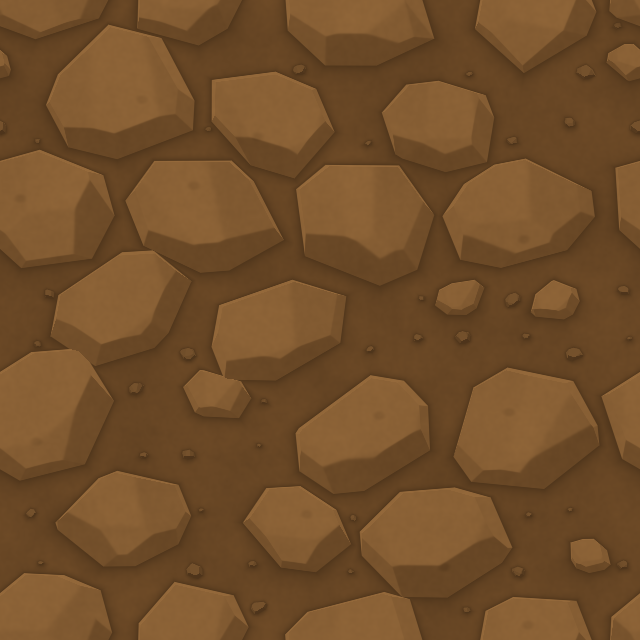
A Shadertoy shader for this texture:

```glsl
const vec3 DIRT_DARK = vec3(0.374, 0.252, 0.130);
const vec3 DIRT_LIGHT = vec3(0.440, 0.298, 0.155);
const vec3 SHADOW = vec3(0.295, 0.198, 0.100);
const vec3 FACET_DARK = vec3(0.400, 0.272, 0.142);
const vec3 FACET_LIGHT = vec3(0.545, 0.383, 0.212);
const vec2 SHIFT = vec2(0.0625, 0.0833);  // moves the canvas border across stone middles
const vec2 STONE_GRID = vec2(4.0, 6.0);   // even row count keeps the stagger tiling
const float PEBBLE_GRID = 12.0;
const float PEBBLE_SHARE = 0.95;
const float SMALL_SHARE = 0.27;
const float ROOM = 0.127;                 // radius plus jitter of a stone
const float ROW_WAVE = 0.02;              // bends the rows of stones
const float EDGE = 0.0011;
const float CREASE = 65.0;                // sharpness between facets
const float TAU = 6.2831853;

vec2 hash2(vec2 p) {
    vec3 h = fract(p.xyx * vec3(0.1031, 0.1030, 0.0973));
    h += dot(h, h.yzx + 33.33);
    return fract((h.xx + h.yz) * h.zy);
}

// Whole cell index wrapped safely into one period
vec2 wrapCell(vec2 cell, vec2 period) {
    return floor(mod(cell + 0.5, period));
}

float corner(vec2 cell, vec2 offset, vec2 f, float period) {
    float a = TAU * hash2(wrapCell(cell + offset, vec2(period)) + period).x;
    return dot(vec2(cos(a), sin(a)), f - offset);
}

// Gradient noise that wraps after one canvas
float noise(vec2 uv, float period) {
    vec2 p = uv * period, c = floor(p), f = p - c;
    vec2 s = f * f * f * (f * (f * 6.0 - 15.0) + 10.0);
    return mix(mix(corner(c, vec2(0, 0), f, period), corner(c, vec2(1, 0), f, period), s.x),
               mix(corner(c, vec2(0, 1), f, period), corner(c, vec2(1, 1), f, period), s.x), s.y);
}

// Lowest facet wins; the flat top at height 1 weighs 1
float facetWeight(float height) {
    return exp(CREASE * (1.0 - clamp(height, 0.0, 2.0)));
}

// Faceted convex stone: signed distance and tone
vec2 stone(vec2 q, float radius, vec2 seed) {
    vec2 form = hash2(seed + 5.1);
    q.y = q.y / mix(0.72, 0.86, form.x) + (form.y - 0.5) * 0.5 * q.x;
    q /= radius;
    float dist = -9.0;
    float sides = 7.0 + floor(2.99 * fract(form.x * 9.0 + form.y));

    // Flat top
    float total = 1.0, tone = 1.0;

    // Bevels: thin and lit above, wide and dark below
    for (float i = 0.0; i < sides; i++) {
        vec2 r = hash2(seed + vec2(3.7, 9.1) * (i + 1.0));
        float a = TAU * (i + form.x + 0.7 * (r.x - 0.5)) / sides;
        vec2 n = vec2(cos(a), sin(a));
        float depth = mix(0.8, 1.0, r.y) - dot(q, n);
        float facing = n.y - 0.3 * n.x;
        float width = mix(0.46, 0.05, smoothstep(-0.8, 0.45, facing));
        width *= mix(0.35, 1.25, fract(r.x * 7.0 + r.y * 5.0));
        float w = facetWeight(depth / width);
        tone += w * mix(0.06, 1.22, smoothstep(-0.95, 0.6, facing));
        total += w;
        dist = max(dist, -depth);
    }

    // Broad breaks across the top
    for (float i = 0.0; i < 3.0; i++) {
        vec2 r = hash2(seed + vec2(17.3, 4.9) * (i + 1.0));
        float a = TAU * (-0.45 + 0.2 * i + 0.2 * (r.x - 0.5));
        float w = facetWeight(1.0 + 0.7 * (mix(0.1, 0.7, r.y) - dot(q, vec2(cos(a), sin(a)))));
        tone += w * mix(0.9, 0.72, 0.5 * i);
        total += w;
    }
    return vec2(dist * radius, tone / total);
}

// Soft shade around a stone, reaching further below it
float contactShade(vec2 q, float dist, float reach) {
    float below = smoothstep(-0.5, 0.9, -q.y / (length(q) + 0.0001));
    return exp(-max(dist, 0.0) / (reach * mix(0.45, 1.1, below)));
}

// Staggered stones: distance, tone and shade
vec3 stoneField(vec2 uv) {
    vec3 field = vec3(1.0, 0.0, 0.0);
    float baseRow = floor(uv.y * STONE_GRID.y);
    for (int j = -1; j <= 1; j++)
    for (int i = -1; i <= 1; i++) {
        float row = baseRow + float(j);
        float shift = 0.5 * wrapCell(vec2(row), vec2(2.0)).y;
        vec2 cell = vec2(floor(uv.x * STONE_GRID.x - shift) + float(i), row);
        vec2 seed = wrapCell(cell, STONE_GRID) * 11.0 + 2.0;
        vec2 size = hash2(seed), jitter = hash2(seed + 31.7);
        float radius = size.x < SMALL_SHARE ? mix(0.034, 0.056, size.y)
                                            : mix(0.074, 0.125, sqrt(size.y));
        vec2 drift = vec2(cos(TAU * jitter.x), 0.8 * sin(TAU * jitter.x));
        vec2 centre = (cell + vec2(0.5 + shift, 0.5)) / STONE_GRID;
        centre.y += ROW_WAVE * sin(TAU * (centre.x + 0.1));
        vec2 q = uv - centre - drift * (ROOM - radius) * sqrt(jitter.y);
        if (length(q) > 0.22) continue;
        vec2 s = stone(q, radius, seed);
        vec2 pit = (q - drift.yx * radius * 0.35) / vec2(1.2, 0.9);
        float pitted = step(0.065, radius) * step(0.5, jitter.y);
        s.y -= 0.28 * pitted * (1.0 - smoothstep(0.003, 0.011, length(pit)));
        if (s.x < field.x) field.xy = s;
        field.z = max(field.z, contactShade(q, s.x, 0.0115));
    }
    return field;
}

void mainImage(out vec4 fragColor, in vec2 fragCoord) {
    vec2 uv = fract(fragCoord / iResolution.xy + SHIFT);
    float blotch = noise(uv, 6.0) + 0.6 * noise(uv, 13.0) + 0.35 * noise(uv, 29.0);
    float grain = noise(uv, 61.0) + 0.8 * noise(uv, 127.0);
    vec3 stones = stoneField(uv);

    // Dirt
    vec3 color = mix(DIRT_DARK, DIRT_LIGHT, 0.5 + 0.5 * blotch + 0.18 * grain);

    // Pebbles, only where the ground is open
    vec2 cell = floor(uv * PEBBLE_GRID);
    vec2 seed = cell * 5.0 + 71.0, size = hash2(seed);
    vec2 centre = (cell + mix(vec2(0.27), vec2(0.73), hash2(seed + 8.3))) / PEBBLE_GRID;
    float radius = mix(0.004, 0.0145, size.x * size.x);
    if (size.y < PEBBLE_SHARE && stoneField(centre).x > radius + 0.005) {
        vec2 q = uv - centre;
        vec2 pebble = stone(q, radius, seed);
        float fade = 1.0 - smoothstep(0.012, 0.021, length(q));
        color = mix(color, SHADOW, 0.85 * fade * contactShade(q, pebble.x, 0.005));
        vec3 pebbleColor = mix(SHADOW, FACET_LIGHT, 0.65 * pebble.y);
        color = mix(color, pebbleColor, 1.0 - smoothstep(-EDGE, EDGE, pebble.x));
    }

    // Stones over their shade
    color = mix(color, SHADOW, 0.85 * stones.z);
    float tone = stones.y + 0.1 * blotch + 0.08 * grain;
    vec3 stoneColor = mix(FACET_DARK, FACET_LIGHT, tone);
    color = mix(color, stoneColor, 1.0 - smoothstep(-EDGE, EDGE, stones.x));
    fragColor = vec4(color, 1.0);
}
```
